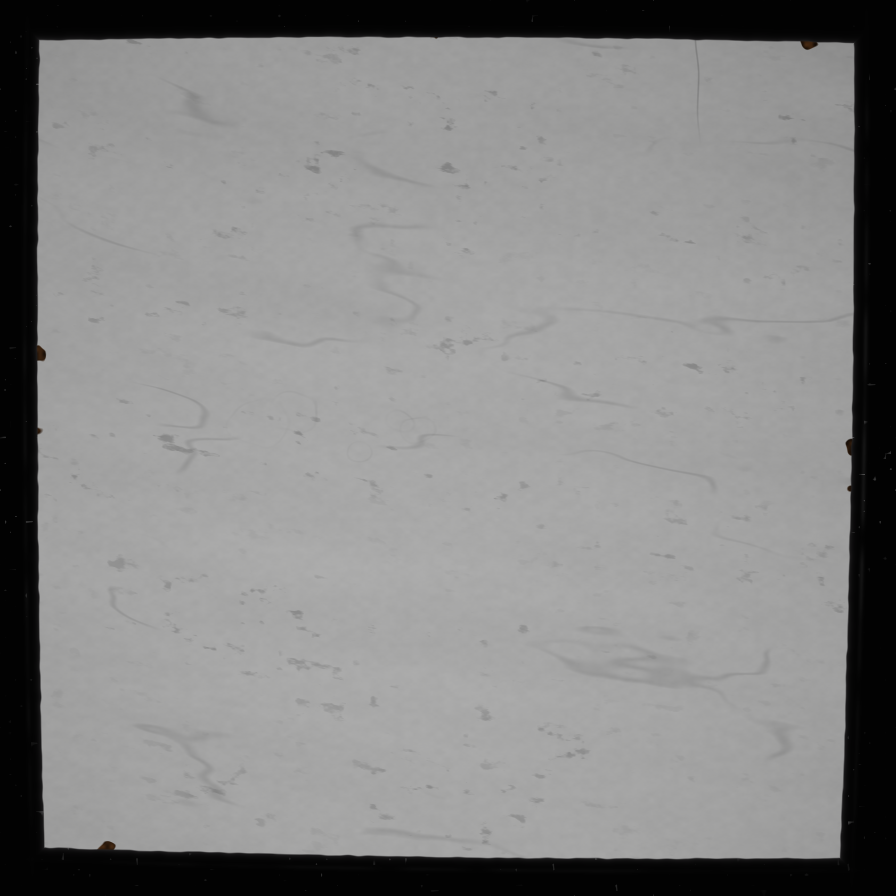
Reproduce this texture procedurally as a WebGL 1 fragment shader.

```glsl
precision highp float;
// A pale grey stone slab with faint tilted bedding, specks and hairline veins,
// lying on black. The slab is four bowed edge distances, the stone is layered
// wrapping value noise; the black surround carries the tile across its seams.

uniform vec2 u_resolution;

const vec3 STONE_TINT = vec3(1.0, 1.0, 0.998);
const vec3 BACKDROP = vec3(0.008);
const vec3 SIDE_GLOW = vec3(0.125, 0.12, 0.125);
const vec3 CHIP_BROWN = vec3(0.17, 0.10, 0.045);
const float STONE_LIGHT = 0.660;             // brightness at the lit spot
const vec2 LIT_SPOT = vec2(0.46, 0.36);
const float FALLOFF = 0.165;
const float TILT = 0.15;                     // beds sink to the right
const float BOW = 0.006;                     // outward bulge of the edges
const float LAYER_DEPTH = 0.035;
const float GRAIN_DEPTH = 0.030;
const float SPECK_DEPTH = 0.11;
const float VEIN_DEPTH = 0.055;
const float RING_DEPTH = 0.030;
const float CRACK_DEPTH = 0.09;
const float RAIL_OFFSET = 0.014;             // dim lines beside the slab

float hash(vec2 p) {
  return fract(sin(dot(p, vec2(127.1, 311.7))) * 43758.5453);
}

// Value noise on a lattice that wraps after "cells" cells per canvas
float noise(vec2 uv, vec2 cells) {
  vec2 p = uv * cells;
  vec2 i = floor(p);
  vec2 f = fract(p);
  f = f * f * (3.0 - 2.0 * f);
  vec2 a = mod(i, cells);
  vec2 b = mod(i + 1.0, cells);
  return mix(mix(hash(a), hash(vec2(b.x, a.y)), f.x),
             mix(hash(vec2(a.x, b.y)), hash(b), f.x), f.y);
}

float fbm(vec2 uv, vec2 cells) {
  float sum = 0.0;
  float weight = 0.5;
  for (int i = 0; i < 4; i++) {
    sum += weight * noise(uv, cells);
    cells *= 2.0;
    weight *= 0.5;
  }
  return sum / 0.9375;
}

// Distances inward from the left, right, bottom and top edges
vec4 edgeDistances(vec2 uv) {
  vec2 bulge = BOW * 4.0 * uv * (1.0 - uv);
  return vec4(uv.x - mix(0.051, 0.045, uv.y) + bulge.y,
              mix(0.936, 0.953, uv.y) + bulge.y - uv.x,
              uv.y - mix(0.056, 0.043, uv.x) + bulge.x,
              mix(0.954, 0.951, uv.x) + bulge.x - uv.y);
}

float stoneShade(vec2 uv) {
  // The shear jumps only at the left and right seams, under the backdrop
  vec2 bed = uv + vec2(0.0, TILT * (uv.x - 0.5));
  bed.y += 0.03 * (noise(uv, vec2(4.0)) - 0.5);
  vec2 toLight = uv - LIT_SPOT;
  float shade = STONE_LIGHT - FALLOFF * dot(toLight, toLight);

  // Soft beds and fine grain
  shade += LAYER_DEPTH * (fbm(bed, vec2(3.0, 17.0)) - 0.5);
  shade += GRAIN_DEPTH * (fbm(uv, vec2(110.0, 150.0)) - 0.5);

  // Specks gathered in bands
  float band = smoothstep(0.42, 0.72, fbm(bed, vec2(4.0, 13.0)));
  float speck = smoothstep(0.68, 0.84, fbm(bed, vec2(48.0, 92.0)));
  shade -= SPECK_DEPTH * speck * (0.2 + 0.8 * band);

  // Broken hairline veins along the beds
  float vein = 1.0 - smoothstep(0.0, 0.022, abs(fbm(bed, vec2(3.0, 11.0)) - 0.5));
  shade -= VEIN_DEPTH * vein * smoothstep(0.52, 0.8, noise(bed, vec2(9.0, 23.0)));

  // Faint pebble outlines near the middle
  for (int i = 0; i < 5; i++) {
    float k = float(i);
    vec2 center = vec2(0.28 + 0.24 * hash(vec2(k, 3.0)), 0.49 + 0.06 * hash(vec2(k, 8.0)));
    float radius = 0.012 + 0.022 * hash(vec2(k, 5.0));
    float wobble = 0.010 * (noise(uv, vec2(50.0)) - 0.5);
    float ring = abs(length((uv - center) * vec2(0.85, 1.15)) - radius + wobble);
    shade -= RING_DEPTH * (1.0 - smoothstep(0.0, 0.0025, ring)) * noise(uv, vec2(37.0));
  }

  // One upright crack at the top
  float crackX = 0.777 + 0.012 * (noise(uv, vec2(1.0, 24.0)) - 0.5);
  float crack = 1.0 - smoothstep(0.0, 0.0018, abs(uv.x - crackX));
  return shade - CRACK_DEPTH * crack * smoothstep(0.83, 0.9, uv.y);
}

void main() {
  vec2 uv = gl_FragCoord.xy / u_resolution;
  float pixel = 1.0 / min(u_resolution.x, u_resolution.y);
  vec4 edge = edgeDistances(uv);
  float inside = min(min(edge.x, edge.y), min(edge.z, edge.w));
  inside += 0.0015 * (noise(uv, vec2(90.0)) - 0.5);

  // Backdrop: slab side, dim rails and dust
  vec3 color = BACKDROP + SIDE_GLOW * exp(min(inside, 0.0) * 320.0);
  vec3 railGap = (edge.xyz + RAIL_OFFSET) / 0.0025;
  vec3 rails = exp(-railGap * railGap) * 4.0 * (uv * (1.0 - uv)).yyx;
  color += 0.07 * dot(rails, vec3(0.6, 1.0, 0.4)) * noise(uv, vec2(30.0));
  color += 0.3 * smoothstep(0.93, 1.0, noise(uv, vec2(170.0))) * noise(uv, vec2(11.0));

  // Stone with brown chips scattered along its edges
  vec3 stone = STONE_TINT * stoneShade(uv);
  for (int i = 0; i < 8; i++) {
    float k = float(i);
    float side = mod(k, 4.0);
    float depth = side < 1.0 ? edge.x : side < 2.0 ? edge.y : side < 3.0 ? edge.z : edge.w;
    float along = (side < 2.0 ? uv.y : uv.x) - mix(0.08, 0.92, hash(vec2(k, 21.0)));
    float radius = mix(0.003, 0.009, hash(vec2(k, 34.0)));
    float chip = length(vec2(along, depth)) - radius + 0.006 * (noise(uv, vec2(140.0)) - 0.5);
    vec3 brown = CHIP_BROWN * (0.4 + 1.2 * noise(uv, vec2(200.0)));
    stone = mix(stone, brown, 1.0 - smoothstep(-pixel, pixel, chip));
  }
  color = mix(color, stone, smoothstep(-pixel, pixel, inside));
  gl_FragColor = vec4(color, 1.0);
}
```
